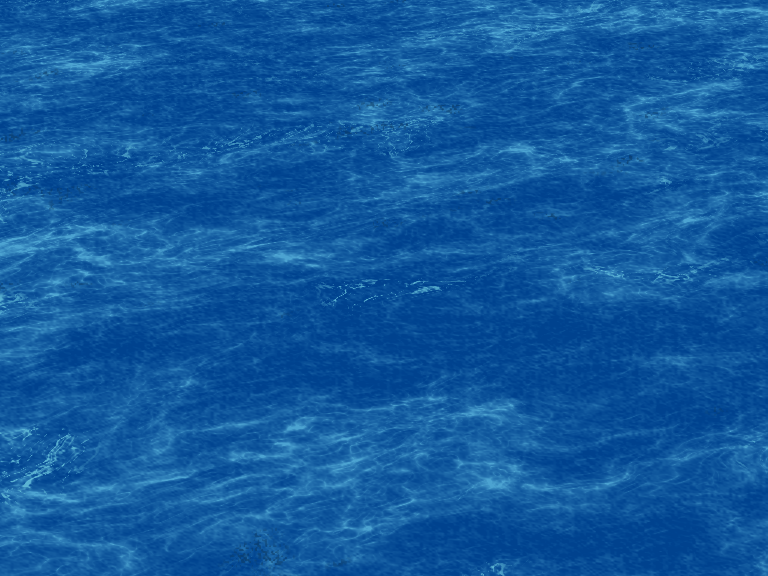
A Shadertoy shader for this texture:

```glsl
float hash(vec2 p) {
    return fract(sin(dot(p, vec2(127.1, 311.7))) * 43758.5453);
}

float noise(vec2 p) {
    vec2 i = floor(p), f = fract(p);
    f = f * f * (3.0 - 2.0 * f);
    return mix(mix(hash(i), hash(i + vec2(1, 0)), f.x),
               mix(hash(i + vec2(0, 1)), hash(i + vec2(1, 1)), f.x), f.y);
}

const mat2 TURN = mat2(0.88, 0.47, -0.47, 0.88);

float fbm(vec2 p) {
    float sum = 0.0, amp = 0.53;
    for (int i = 0; i < 4; i++) {
        sum += amp * noise(p);
        p = TURN * p * 2.03 + 11.3;
        amp *= 0.5;
    }
    return sum;
}

float ridge(vec2 p, float sharpness) {
    return pow(1.0 - abs(2.0 * noise(p) - 1.0), sharpness);
}

// Thin bright threads, finer ones gathered along the coarser ones
float threads(vec2 p) {
    float sum = 0.0, amp = 0.36, weight = 1.0;
    for (int i = 0; i < 4; i++) {
        float line = ridge(p, 3.5);
        sum += amp * line * weight;
        weight = mix(0.45, 1.4, line);
        p = TURN * p * 1.9 + 7.7;
        amp *= 0.95;
    }
    return sum;
}

void mainImage(out vec4 fragColor, in vec2 fragCoord) {
    vec2 uv = fragCoord / iResolution.y;

    // Tilted water plane, squeezed towards the top
    float depth = 1.0 / (1.8 - uv.y);
    vec2 water = vec2((uv.x - 0.67) * depth, 4.0 * depth);
    water.y -= 0.35 * water.x;
    vec2 warp = vec2(fbm(water * 6.0 + 3.1), fbm(water * 6.0 + 31.7)) - 0.5;

    // Swell, wave crests, ripples and fine grain
    float swell = smoothstep(0.3, 0.74, fbm(water * vec2(3.6, 5.0) + 0.5 * warp));
    float ripples = threads(water * vec2(15.0, 17.0) + 1.8 * warp);
    float crests = ridge(water * vec2(6.0, 10.0) + 2.2 * warp, 6.0);
    float grain = noise(uv * vec2(190.0, 310.0) + vec2(0.0, 60.0 * uv.x)) - 0.5;
    float far = smoothstep(0.4, 1.0, uv.y);
    float light = -0.17 + 0.2 * swell + 0.9 * ripples * mix(0.35, 1.05, swell);
    light += crests * (0.1 + 0.9 * ripples) * mix(0.25, 0.9, swell);
    light += 0.14 * far * (0.4 + 1.5 * ripples) + 0.34 * grain * (0.7 + ripples);

    // Small broken curls of foam in scattered patches
    float patches = smoothstep(0.54, 0.7, fbm(water * 4.6 + 17.0 + warp));
    float curls = threads(water * vec2(36.0, 20.0) + 6.0 * warp + 50.0);
    float foam = patches * smoothstep(0.42, 0.95, curls + 0.35 * grain) * mix(1.0, 0.5, far);

    vec3 color = mix(vec3(0.02, 0.29, 0.58), vec3(0.22, 0.54, 0.75), clamp(light, -0.13, 1.4));
    color = mix(color, vec3(0.42, 0.78, 0.87), 0.8 * foam);

    // Sparse dark flecks
    float flecks = smoothstep(0.7, 0.8, fbm(water * 8.0 + 40.0));
    flecks *= smoothstep(0.5, 0.8, noise(uv * 290.0)) * (1.0 - foam);
    color = mix(color, vec3(0.04, 0.22, 0.38), 0.55 * flecks);

    fragColor = vec4(clamp(color, 0.0, 1.0), 1.0);
}
```
